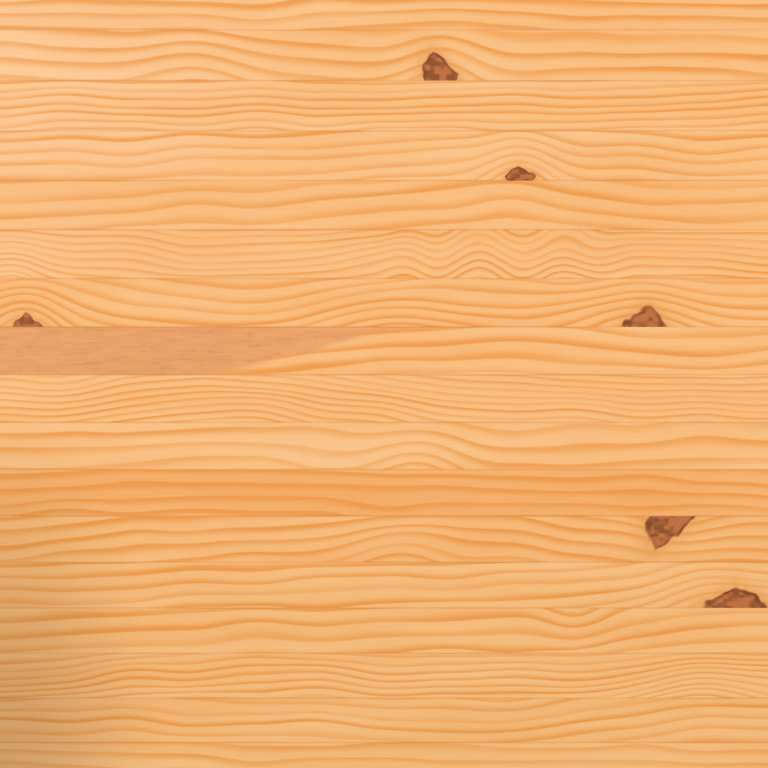
A three.js fragment shader for this texture:

```glsl
varying vec2 vUv;
#define FIRST_SEAM 0.039     // top seam, measured down from the top edge
#define PLANK_STEP 0.06615   // height of the upper planks
#define PLANK_TAPER 0.000286 // height lost per plank going down
#define GRAIN_LINES 2.6      // rings across a wide grained plank
#define FINE_LINES 2.9       // extra rings on a finely grained plank
#define SEAM_WIDTH 0.028     // share of the plank height
#define EDGE_BLUR 0.0007

const vec3 CREAM = vec3(0.992, 0.805, 0.600);
const vec3 ORANGE = vec3(0.950, 0.645, 0.350);
const vec3 HEARTWOOD = vec3(0.900, 0.620, 0.400);
const vec3 KNOT = vec3(0.760, 0.450, 0.270);
const vec3 BARK = vec3(0.480, 0.270, 0.160);

float hash(vec2 p) { return fract(sin(dot(p, vec2(127.1, 311.7))) * 43758.5); }

float noise(vec2 p) {
  vec2 i = floor(p), f = fract(p);
  f = f * f * (3.0 - 2.0 * f);
  return mix(mix(hash(i), hash(i + vec2(1.0, 0.0)), f.x),
             mix(hash(i + vec2(0.0, 1.0)), hash(i + 1.0), f.x), f.y);
}

// 1 on the given plank, 0 on all others
float on(float plank, float index) { return 1.0 - step(0.5, abs(plank - index)); }

// Rise of the grain over an arch at x
float arch(vec2 q, float x, float width, float rise) {
  float d = (q.x - x) / width;
  float fade = rise > 0.0 ? 1.0 - 0.8 * q.y : 0.2 + 0.8 * q.y;
  return rise * exp(-d * d) * fade;
}

// Leaning, pointed knot: bends the grain and keeps the nearest distance
void knot(vec2 q, vec2 center, vec2 size, float lean, float present, inout float bend, inout float dist) {
  vec2 d = q - center;
  d.x -= lean * d.y;
  d += 0.09 * (vec2(noise(q * 7.0), noise(q * 7.0 + 31.0)) - 0.5);
  d = abs(d / size);
  dist = min(dist, mix(9.0, mix(length(d), d.x + d.y, 0.5), present));
  bend += present * arch(q, center.x, size.x * 2.3, center.y > 0.5 ? -0.55 : 0.75);
}

vec3 wood(vec2 uv) {
  // Plank index from the top, and position inside it in plank heights
  float down = 1.0 - uv.y - FIRST_SEAM;
  float row = (PLANK_STEP - sqrt(PLANK_STEP * PLANK_STEP - 4.0 * PLANK_TAPER * down)) / (2.0 * PLANK_TAPER);
  float k = floor(row);
  vec2 q = vec2(uv.x * 16.0, 1.0 - fract(row));
  float seed = hash(vec2(k, 4.7));

  // Arches and waves
  float bend = on(k, 0.0) * arch(q, 4.1, 1.3, 0.55) + on(k, 4.0) * arch(q, 0.2, 0.7, 0.5)
             + on(k, 5.0) * arch(q, 8.1, 1.5, 0.55) + on(k, 8.0) * arch(q, 8.65, 1.0, 0.85)
             + on(k, 10.0) * arch(q, 8.3, 1.0, 0.6) + on(k, 12.0) * arch(q, 12.0, 0.7, -0.45)
             + on(k, 13.0) * arch(q, 14.6, 1.3, 0.6);
  float swell = smoothstep(7.5, 9.3, q.x) * (1.0 - smoothstep(11.0, 14.0, q.x));
  bend += on(k, 4.0) * swell * 0.16 * cos(3.5 * (q.x - 10.0));

  // Knots
  float dist = 9.0;
  knot(q, vec2(9.17, 0.10), vec2(0.36, 0.50), -0.35, on(k, 0.0), bend, dist);
  knot(q, vec2(10.83, 0.08), vec2(0.31, 0.20), 0.0, on(k, 2.0), bend, dist);
  knot(q, vec2(0.56, 0.00), vec2(0.32, 0.27), 0.0, on(k, 5.0), bend, dist);
  knot(q, vec2(13.40, 0.00), vec2(0.48, 0.42), 0.2, on(k, 5.0), bend, dist);
  knot(q, vec2(13.98, 1.00), vec2(0.50, 0.76), 0.45, on(k, 10.0), bend, dist);
  knot(q, vec2(15.33, 0.00), vec2(0.70, 0.46), 0.0, on(k, 11.0), bend, dist);

  // Growth rings: slow rise in tone, then a sharper fall
  float drift = (seed - 0.5) * 0.07 * q.x + 0.75 * noise(vec2(q.x * 0.2, k * 7.3))
              + 0.18 * noise(vec2(q.x * 0.75, q.y * 1.4 + k * 5.1));
  float fine = on(mod(k, 3.0), 1.0) * (1.0 - on(k, 10.0));
  float lines = GRAIN_LINES + 1.5 * hash(vec2(k, 9.2)) + FINE_LINES * fine;
  float ring = lines * (q.y - bend + drift) + seed * 20.0;
  ring += 0.30 * noise(vec2(q.x * 0.35, ring * 0.9));
  float phase = seed > 0.45 ? fract(ring) : 1.0 - fract(ring);
  float late = smoothstep(0.15, 0.82, phase) * (1.0 - smoothstep(0.84, 1.0, phase));
  late *= late * (0.45 + 0.55 * hash(vec2(floor(ring), k)));
  late *= 0.65 + 0.55 * noise(vec2(q.x * 0.5, floor(ring) * 3.0 + k));

  // Early wood tone and fibres
  float fibre = noise(vec2(q.x * 3.0, q.y * 28.0 + k * 40.0)) - 0.5;
  float tone = 0.16 + 0.20 * hash(vec2(k, 2.3)) + 0.24 * noise(vec2(q.x * 0.3, q.y * 2.0 + k * 9.0));
  tone += 0.85 * late + 0.09 * fibre + 0.18 * on(k, 9.0);
  vec3 color = mix(CREAM, ORANGE, clamp(tone, 0.0, 1.15));

  // Heartwood wedge with short pores
  float wedge = smoothstep(3.5, 9.8, q.x + 0.4 * noise(q * 2.0));
  float heart = on(k, 6.0) * smoothstep(-0.06, 0.10, q.y - wedge * 1.1 + 0.06);
  float pores = smoothstep(0.74, 0.92, noise(vec2(q.x * 5.0, q.y * 24.0)));
  color = mix(color, HEARTWOOD * (1.0 + 0.05 * fibre - 0.05 * pores), heart * (0.88 - 0.25 * wedge));

  // Knot halo, body and bark rim
  color = mix(color, ORANGE * 0.97, 0.7 * exp(-2.5 * max(dist - 1.0, 0.0)));
  vec3 body = mix(KNOT, BARK, 0.65 * smoothstep(0.35, 0.85, noise(q * vec2(9.0, 12.0))));
  float rim = smoothstep(0.72, 0.95, dist) * noise(q * 5.0 + 3.0);
  color = mix(color, mix(body, BARK, rim), 1.0 - smoothstep(0.92, 1.06, dist));

  // Seams, fading in and out along the plank
  float seam = 1.0 - smoothstep(0.0, SEAM_WIDTH, min(q.y, 1.0 - q.y));
  float wear = 0.35 + 0.65 * noise(vec2(q.x * 0.6, floor(row + 0.5) * 3.7));
  return color * (1.0 - vec3(0.07, 0.14, 0.20) * seam * wear);
}

void main() {
  vec3 color = vec3(0.0);
  for (int i = 0; i < 4; i++)
    color += 0.25 * wood(vUv + EDGE_BLUR * (float(i) - 1.5) * vec2(0.3, 0.6));
  // Soft light from the upper left, dim lower left corner
  color += vec3(0.01, 0.03, 0.06) * (1.0 - smoothstep(0.0, 0.6, length(vUv - vec2(0.0, 1.0))));
  color *= 1.0 - vec3(0.03, 0.03, 0.06) * (1.0 - smoothstep(0.0, 0.6, vUv.y));
  color *= 1.0 - vec3(0.14, 0.15, 0.17) * (1.0 - smoothstep(0.0, 0.35, length(vUv * vec2(1.5, 0.7))));
  gl_FragColor = vec4(color, 1.0);
}
```
